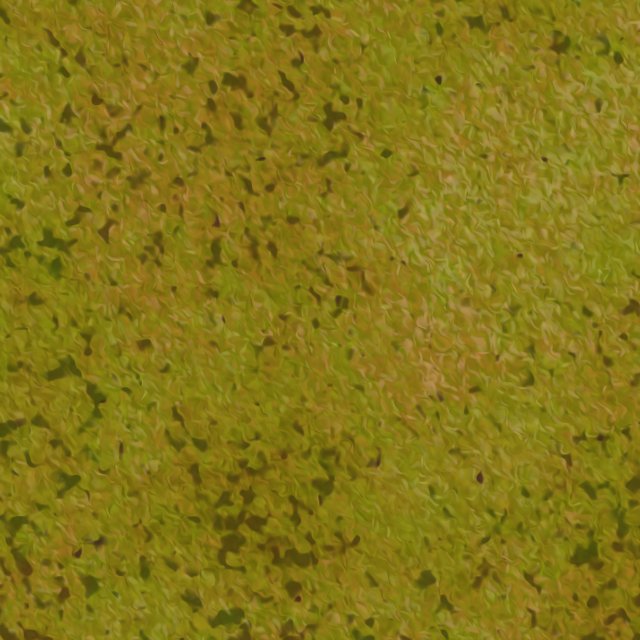
A WebGL 2 fragment shader for this texture:

```glsl
#version 300 es
precision highp float;
// Soft mossy turf: short slanted blades in olive and ochre with dark gaps.

#define OLIVE vec3(0.54, 0.51, 0.07)
#define OCHRE vec3(0.59, 0.46, 0.10)
#define PALE vec3(0.61, 0.58, 0.24)
#define TAN vec3(0.68, 0.55, 0.32)
#define SHADE vec3(0.42, 0.38, 0.03)
#define DARK vec3(0.29, 0.24, 0.05)
#define PLUM vec3(0.24, 0.13, 0.12)
#define BLADE_GRID 34.0
#define FLOW_ANGLE -0.95
#define ANGLE_SPREAD 1.1
#define WARP 0.0045
#define GAP_DEPTH 0.8

uniform vec2 u_resolution;
out vec4 fragColor;

// Integer hash: three values in 0..1 per cell and seed
vec3 hash3(vec2 cell, int seed) {
  uvec3 v = uvec3(ivec3(ivec2(cell), seed)) * 1664525u + 1013904223u;
  v.x += v.y * v.z; v.y += v.z * v.x; v.z += v.x * v.y;
  v ^= v >> 16u;
  v.x += v.y * v.z; v.y += v.z * v.x; v.z += v.x * v.y;
  return vec3(v >> 8u) / 16777216.0;
}

float noise(vec2 p, int seed) {
  vec2 i = floor(p), f = fract(p);
  f = f * f * (3.0 - 2.0 * f);
  float low = mix(hash3(i, seed).x, hash3(i + vec2(1, 0), seed).x, f.x);
  float high = mix(hash3(i + vec2(0, 1), seed).x, hash3(i + vec2(1, 1), seed).x, f.x);
  return mix(low, high, f.y);
}

float fbm(vec2 p, int seed) {
  float sum = 0.0, weight = 0.5;
  for (int i = 0; i < 4; i++) {
    sum += weight * noise(p, seed + i);
    p = mat2(0.8, 0.6, -0.6, 0.8) * p * 2.03;
    weight *= 0.5;
  }
  return sum / 0.9375;
}

mat2 rotation(float a) {
  return mat2(cos(a), -sin(a), sin(a), cos(a));
}

// Colour of one blade from its random values and the local regions
vec3 bladeColor(vec3 rnd, float warm, float lit, float shade) {
  float warmth = smoothstep(0.4, 0.7, warm + 0.55 * (rnd.x - 0.5));
  vec3 color = mix(OLIVE, OCHRE, warmth);
  float tone = rnd.y + 0.7 * (lit - 0.5) - 0.6 * (shade - 0.5);
  color = mix(color, mix(PALE, TAN, warmth), smoothstep(0.55, 1.1, tone));
  color = mix(color, SHADE, 0.85 * smoothstep(0.32, -0.05, tone));
  return color * (0.95 + 0.1 * rnd.z);
}

// Paints one layer of curved blades over the colour below
vec3 bladeLayer(vec3 color, vec2 p, float grid, int seed, vec3 region) {
  vec2 g = p * grid, home = floor(g);
  for (int y = -1; y <= 1; y++) {
    for (int x = -1; x <= 1; x++) {
      vec2 cell = home + vec2(x, y);
      vec3 place = hash3(cell, seed), look = hash3(cell, seed + 1);
      vec3 form = hash3(cell, seed + 2);
      float angle = FLOW_ANGLE + ANGLE_SPREAD * (place.z + form.z - 1.0);
      vec2 q = rotation(angle) * (g - cell - 0.15 - 0.7 * place.xy);
      q.y += (form.x - 0.5) * 0.7 * q.x * q.x;
      float d = length(q / vec2(0.65 + 0.3 * form.y, 0.2 + 0.17 * form.x));
      float cover = smoothstep(1.0, 0.25, d);
      vec3 blade = bladeColor(look, region.x, region.y, region.z);
      color = mix(color, blade * (1.0 + 0.12 * q.y), 0.82 * cover);
    }
  }
  return color;
}

void main() {
  vec2 p = gl_FragCoord.xy / u_resolution.y;

  // Broad regions: warm patches, sunlit top, shaded lower right
  float warm = fbm(p * 4.5, 10) + 0.12 * (p.y - 0.5);
  float lit = fbm(p * 4.0, 20) + 0.25 * (p.y + 0.5 * p.x - 0.75);
  float shade = fbm(p * 5.0, 30) + 0.2 * (0.5 - p.y);

  // Small warp roughens the blade outlines
  vec2 wobble = vec2(noise(p * 75.0, 40), noise(p * 75.0, 41)) - 0.5;
  vec2 w = p + 2.0 * WARP * wobble;

  // Blades from large to small
  vec3 color = mix(OLIVE, SHADE, 0.4);
  for (int i = 0; i < 4; i++) {
    float grid = BLADE_GRID * (1.0 + 0.36 * float(i));
    color = bladeLayer(color, w + 0.37 * float(i), grid, 50 + 5 * i, vec3(warm, lit, shade));
  }

  // Dark gaps between blades, gathered in the shaded regions
  vec2 along = rotation(FLOW_ANGLE) * w;
  float gap = 0.65 * noise(along * vec2(45.0, 70.0), 80) + 0.35 * noise(w * 95.0, 81);
  gap = smoothstep(0.6, 0.84, gap + 0.5 * (shade - 0.5));
  color = mix(color, DARK + vec3(-0.03, 0.03, 0.0) * smoothstep(0.55, 0.35, warm), GAP_DEPTH * gap);

  // Rare plum spots and small pale glints
  float spot = 0.75 * noise(w * 32.0, 90) + 0.25 * noise(w * 80.0, 91);
  color = mix(color, PLUM, 0.8 * smoothstep(0.86, 0.95, spot));
  float glint = noise(along * vec2(40.0, 85.0), 92) + 0.35 * (lit - 0.5);
  color = mix(color, TAN + vec3(0.03, 0.07, 0.08), 0.55 * smoothstep(0.85, 1.05, glint));

  // Faint mottling of light and hue
  color *= 0.96 + 0.09 * noise(p * 130.0, 95);
  color += vec3(0.035, -0.035, 0.015) * (fbm(p * 28.0, 96) - 0.5) * 2.0;
  fragColor = vec4(clamp(color, 0.0, 1.0), 1.0);
}
```
